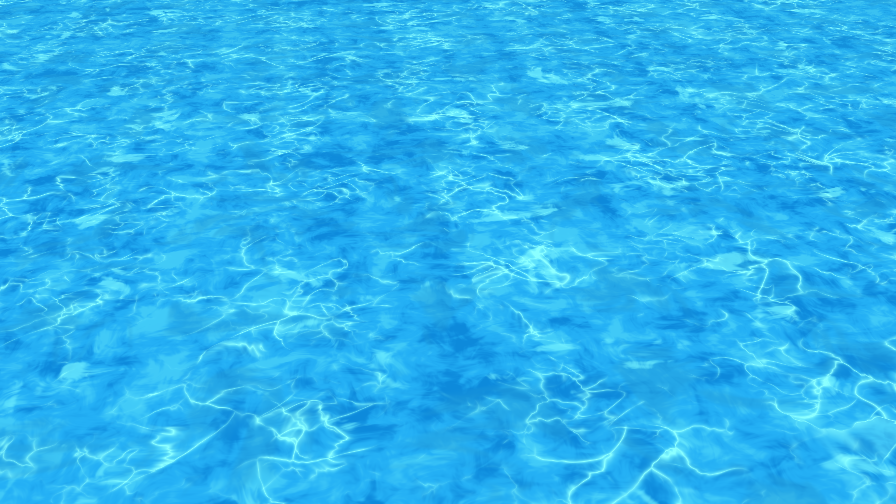
Reproduce this texture procedurally as a Shadertoy shader.

```glsl
// Sunlit pool water: broken caustic filaments over mottled blue, receding upwards.

vec2 hash2(vec2 p) {
    p = vec2(dot(p, vec2(127.1, 311.7)), dot(p, vec2(269.5, 183.3)));
    return fract(sin(p) * 43758.5);
}

// Layered sines, each octave bent by the one before; roughly -1 to 1
float ripples(vec2 p) {
    float sum = 0.0, amp = 0.5;
    for (int i = 0; i < 5; i++) {
        p = mat2(0.8, 0.6, -0.6, 0.8) * p * 1.65 + float(i) * 2.3;
        p += 0.55 * sin(p.yx * 1.2 + float(i));
        sum += amp * sin(p.x) * sin(p.y);
        amp *= 0.72;
    }
    return sum;
}

// Cellular noise: x is the gap to the cell border, y a random shade per cell
vec2 cells(vec2 p) {
    vec2 cell = floor(p), local = fract(p);
    float nearest = 8.0, second = 8.0, shade = 0.0;
    for (int y = -1; y <= 1; y++)
    for (int x = -1; x <= 1; x++) {
        vec2 offset = vec2(x, y);
        vec2 point = hash2(cell + offset);
        float dist = length(offset + point - local);
        if (dist < nearest) shade = fract(7.0 * point.x + 3.0 * point.y);
        second = min(second, max(nearest, dist));
        nearest = min(nearest, dist);
    }
    return vec2(second - nearest, shade);
}

vec2 warp(vec2 p) {
    p += 0.28 * sin(p.yx * vec2(1.7, 2.1) + vec2(0.4, 1.9));
    p += 0.16 * sin(p.yx * vec2(4.3, 3.7) + vec2(2.6, 0.7));
    return p + 0.06 * sin(p.yx * vec2(9.1, 8.3));
}

void mainImage(out vec4 fragColor, in vec2 fragCoord) {
    vec2 uv = fragCoord / iResolution.y;
    float centre = 0.5 * iResolution.x / iResolution.y;

    // Perspective onto the water plane
    float depth = 1.5 - uv.y;
    vec2 water = vec2((uv.x - centre) * 9.0, 19.0) / depth + vec2(31.0, 7.0);
    float far = smoothstep(0.55, 1.0, uv.y);

    // Mottled body of the water, with small facets that each hold a shade
    float broad = ripples(water * 0.35 + 4.0);
    float fine = ripples(water * 1.5);
    float grain = ripples(water * 3.1 + 6.0);
    vec2 facet = cells(warp(water * 2.3 + 3.0) + 0.3 * fine);
    float shade = (facet.y - 0.5) * smoothstep(0.0, 0.3, facet.x);
    float tone = 0.46 + 0.24 * broad + 0.38 * fine + 0.26 * grain + 0.3 * shade;
    vec3 color = mix(vec3(0.05, 0.54, 0.86), vec3(0.14, 0.69, 0.96), smoothstep(0.0, 0.5, tone));
    color = mix(color, vec3(0.25, 0.79, 0.97), smoothstep(0.48, 0.85, tone));
    float haze = smoothstep(0.05, 0.6, ripples(water * 0.9 + 17.0));
    color = mix(color, vec3(0.14, 0.62, 0.85), 0.5 * haze);
    color = mix(color, vec3(0.16, 0.66, 0.87), 0.25 * far);

    // Large and small caustic nets, fading in and out along their length
    float largeGap = cells(warp(water) * 0.95 + 0.16 * fine).x;
    float smallGap = cells(warp(water * 1.9 + 9.0) + 0.25 * fine).x;
    float largeMask = smoothstep(-0.1, 0.55, ripples(water * 0.6 + 11.0));
    float smallMask = smoothstep(0.0, 0.6, ripples(water * 0.75 + 23.0));
    float softness = 0.05 + 0.03 * far;
    float core = largeMask * exp(-largeGap / softness) + 0.75 * smallMask * exp(-smallGap / (softness * 1.6));
    float glow = largeMask * exp(-largeGap * 7.0) + 0.5 * smallMask * exp(-smallGap * 6.0);

    // Flat bright patches where the light gathers
    float glint = smoothstep(0.5, 0.9, ripples(water * vec2(0.75, 1.0) + 41.0) + 0.25 * grain);

    color = mix(color, vec3(0.28, 0.84, 0.99), clamp(0.45 * glow + 0.6 * glint, 0.0, 0.85));
    color = mix(color, vec3(0.54, 1.0, 1.0), clamp(core * (1.05 - 0.25 * far) + 0.4 * glint, 0.0, 1.0));
    fragColor = vec4(color, 1.0);
}
```
